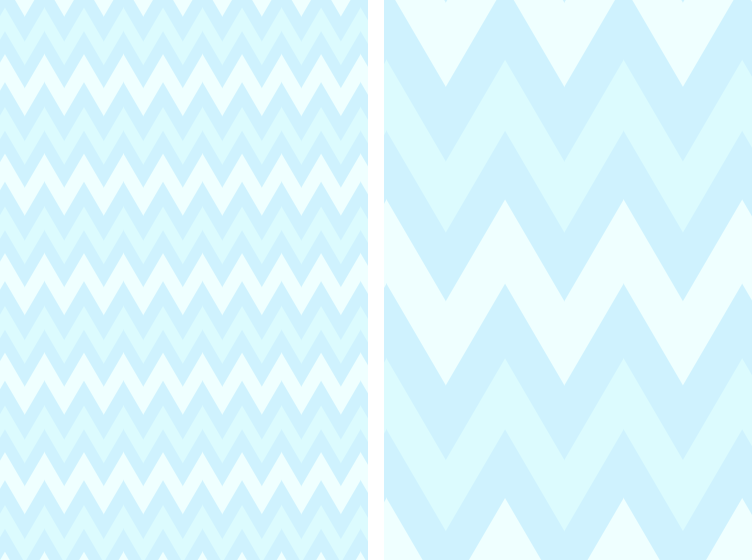
Left, the full canvas; right, a detail of the centre.
This pattern is drawn by a Shadertoy shader. Its source:

```glsl
// Horizontal chevron bands on pale sky blue, alternating near-white and light aqua.
// A triangle wave bends the vertical coordinate, which is then repeated;
// each band is a smoothed interval of that repeated coordinate.

const vec2 REPEAT = vec2(0.07057, 0.1777);  // zigzag width and row pitch, in canvas heights
const float AMPLITUDE = 0.0605;             // peak-to-valley height

// 0 at each peak, 1 at each valley
float triangleWave(float x) {
    return 1.0 - abs(2.0 * fract(x) - 1.0);
}

// Coverage of a band that starts at top and repeats once per unit
float band(float row, float top, float thickness, float pixel) {
    float fromCentre = abs(fract(row - top - 0.5 * thickness + 0.5) - 0.5);
    return smoothstep(pixel, -pixel, fromCentre - 0.5 * thickness);
}

void mainImage(out vec4 fragColor, in vec2 fragCoord) {
    vec2 p = fragCoord / iResolution.y;

    // Distance below the first white peak, in rows, straightened along the zigzag
    float zigzag = AMPLITUDE * triangleWave((p.x - 0.0794) / REPEAT.x);
    float row = (1.0 - p.y - 0.0967 - zigzag) / REPEAT.y;

    // Edge softness, widened by the slope of the zigzag
    float steepness = length(vec2(1.0, 2.0 * AMPLITUDE / REPEAT.x));
    float pixel = 0.7 * steepness / (iResolution.y * REPEAT.y);

    vec3 color = vec3(0.81, 0.95, 0.995);
    color = mix(color, vec3(0.862, 0.985, 0.995), band(row, 0.532, 0.238, pixel));
    color = mix(color, vec3(0.937, 1.0, 1.0), band(row, 0.0, 0.282, pixel));

    fragColor = vec4(color, 1.0);
}
```
